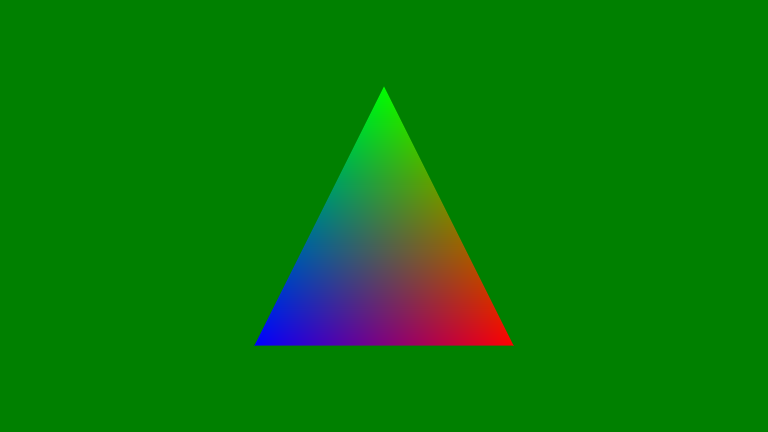
Write a Shadertoy shader that draws this background.

```glsl
// A triangle with a red, a green and a blue corner on a flat green ground.
// Barycentric weights blend the corner colours; the distance to the nearest
// edge, taken from the same weights, gives a smooth outline.

// Lengths are in canvas heights, measured from the canvas centre.
const vec2 APEX  = vec2( 0.0,  0.3);
const vec2 LEFT  = vec2(-0.3, -0.3);
const vec2 RIGHT = vec2( 0.3, -0.3);

const vec3 APEX_COLOR   = vec3(0.0, 1.0, 0.0);
const vec3 LEFT_COLOR   = vec3(0.0, 0.0, 1.0);
const vec3 RIGHT_COLOR  = vec3(1.0, 0.0, 0.0);
const vec3 GROUND_COLOR = vec3(0.0, 0.502, 0.0);

const float EDGE_PIXELS = 1.0; // width of the smoothed outline

float cross2(vec2 a, vec2 b) {
    return a.x * b.y - a.y * b.x;
}

// Signed distance to the line from a to b, positive on its left side
float edgeDistance(vec2 p, vec2 a, vec2 b) {
    return cross2(b - a, p - a) / length(b - a);
}

void mainImage(out vec4 fragColor, in vec2 fragCoord) {
    vec2 p = (fragCoord - 0.5 * iResolution.xy) / iResolution.y;

    // Distance inward from the edge opposite each corner
    vec3 inward = vec3(edgeDistance(p, LEFT, RIGHT),
                       edgeDistance(p, RIGHT, APEX),
                       edgeDistance(p, APEX, LEFT));

    // Each weight is that distance over the height of its corner
    vec3 heights = vec3(edgeDistance(APEX, LEFT, RIGHT),
                        edgeDistance(LEFT, RIGHT, APEX),
                        edgeDistance(RIGHT, APEX, LEFT));
    vec3 weight = clamp(inward / heights, 0.0, 1.0);
    vec3 blend = mat3(APEX_COLOR, LEFT_COLOR, RIGHT_COLOR) * weight;

    // Coverage of the triangle over the ground
    float inside = min(inward.x, min(inward.y, inward.z));
    float coverage = clamp(inside * iResolution.y / EDGE_PIXELS + 0.5, 0.0, 1.0);

    fragColor = vec4(mix(GROUND_COLOR, blend, coverage), 1.0);
}
```
